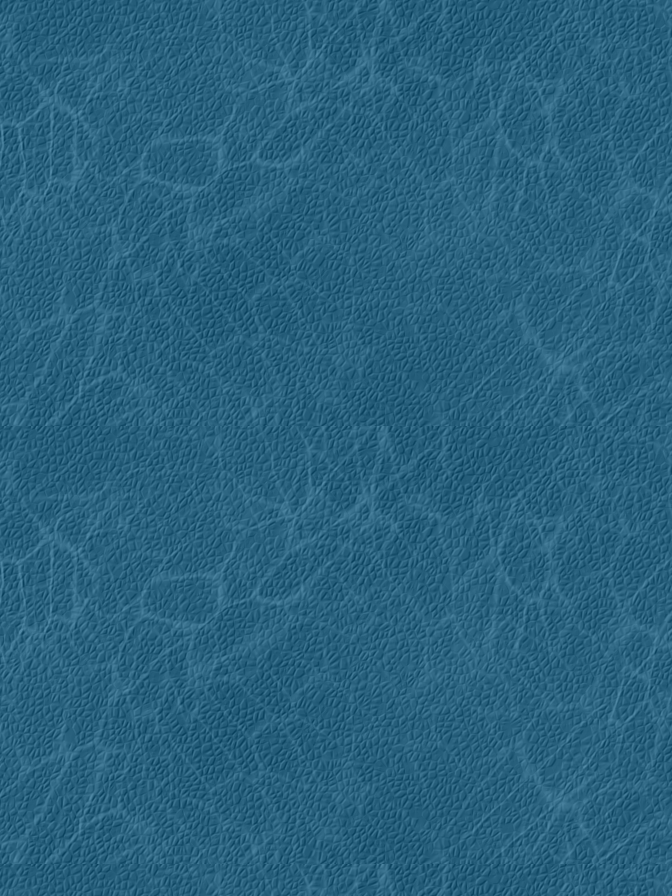
This texture is drawn by a Shadertoy shader. Its source:

```glsl
const vec3 BASE_BLUE = vec3(0.145, 0.365, 0.475);
const float TILE_HEIGHT = 0.488;
const float TILE_START = 0.036;

vec2 hash2(vec2 cell) {
    vec3 q = fract(cell.xyx * vec3(0.1031, 0.1030, 0.0973));
    q += dot(q, q.yzx + 33.33);
    return fract((q.xx + q.yz) * q.zy);
}

// Turns the y axis clockwise from vertical by the given tilt.
vec2 tiltAxes(vec2 p, float tilt) {
    float c = cos(tilt), s = sin(tilt);
    return vec2(c * p.x - s * p.y, s * p.x + c * p.y);
}

// Layered sines, roughly -1 to 1.
float waves(vec2 p, float phase) {
    float a = sin(p.x + 1.7 * sin(0.7 * p.y + phase));
    float b = sin(1.3 * p.y + 1.4 * sin(0.9 * p.x - phase));
    float c = sin(1.9 * p.x - 1.6 * p.y + 2.0 * phase);
    return (a + b + 0.7 * c) / 2.7;
}

// Cellular noise: zero on the border between two cells.
float cellGap(vec2 p) {
    vec2 cell = floor(p), f = p - cell;
    float nearest = 9.0, second = 9.0;
    for (int y = -1; y <= 1; y++) {
        for (int x = -1; x <= 1; x++) {
            vec2 offset = vec2(x, y);
            float d = length(offset + hash2(cell + offset) - f);
            second = min(second, max(nearest, d));
            nearest = min(nearest, d);
        }
    }
    return second - nearest;
}

vec2 warp(vec2 p) {
    vec2 bend = vec2(waves(p * 9.0, 0.4), waves(p * 8.0, 2.1));
    vec2 wobble = vec2(waves(p * 55.0, 1.2), waves(p * 60.0, 3.3));
    vec2 jitter = vec2(waves(p * 210.0, 0.9), waves(p * 190.0, 2.6));
    return p + 0.025 * bend + 0.0035 * wobble + 0.0008 * jitter;
}

// Thin branching folds that fade in and out over the hide.
float creaseLayer(vec2 p, float tilt, vec2 density, float width, float seed) {
    float gap = cellGap(tiltAxes(p, tilt) * density + seed);
    float presence = smoothstep(-0.5, 0.6, waves(p * 13.0 + seed, seed));
    return exp(-gap * gap / (width * width)) * presence;
}

float creases(vec2 p) {
    vec2 q = warp(p);
    float side = smoothstep(0.05, 0.25, abs(p.x - 0.39));
    float upright = creaseLayer(q, 0.08, vec2(27.0, 11.0), 0.085, 3.0);
    float leaning = creaseLayer(q, 0.75, vec2(24.0, 9.0), 0.075, 17.0);
    float backward = creaseLayer(q, -0.6, vec2(25.0, 10.0), 0.075, 29.0);
    float fine = creaseLayer(q, 0.25, vec2(48.0, 26.0), 0.13, 41.0);
    float total = upright * mix(0.45, 1.0, side) + 0.85 * leaning
                + 0.65 * backward + 0.55 * fine * mix(0.5, 1.0, side);
    return min(total, 1.3);
}

// Small domed pebbles, stretched along the lean of the hide.
float grain(vec2 p) {
    float lean = 0.55 + 0.3 * waves(p * 5.0, 1.0);
    vec2 q = p + 0.0022 * vec2(waves(p * 95.0, 0.3), waves(p * 85.0, 1.8));
    vec2 axes = tiltAxes(q, 0.55) * vec2(150.0, 104.0);
    return smoothstep(0.0, 0.6, cellGap(axes)) * (0.85 + 0.25 * lean);
}

void mainImage(out vec4 fragColor, in vec2 fragCoord) {
    vec2 uv = fragCoord / iResolution.y;
    vec2 p = vec2(uv.x, mod(uv.y - TILE_START, TILE_HEIGHT)) + 0.3;
    p.x -= 0.3;

    // Raking light from the upper left embosses pebbles and folds.
    vec2 towardLight = 0.0018 * normalize(vec2(-0.8, 0.6));
    float fold = creases(p);
    float foldRelief = fold - creases(p + towardLight);
    float grainRelief = grain(p) - grain(p + towardLight);

    float tone = 0.105 * grainRelief * (1.0 - 0.35 * min(fold, 1.0));
    tone += 0.075 * fold + 0.05 * foldRelief;
    tone += 0.012 * waves(p * 11.0, 4.0);
    tone = clamp(tone, -0.115, 0.17);

    fragColor = vec4(BASE_BLUE + tone, 1.0);
}
```
